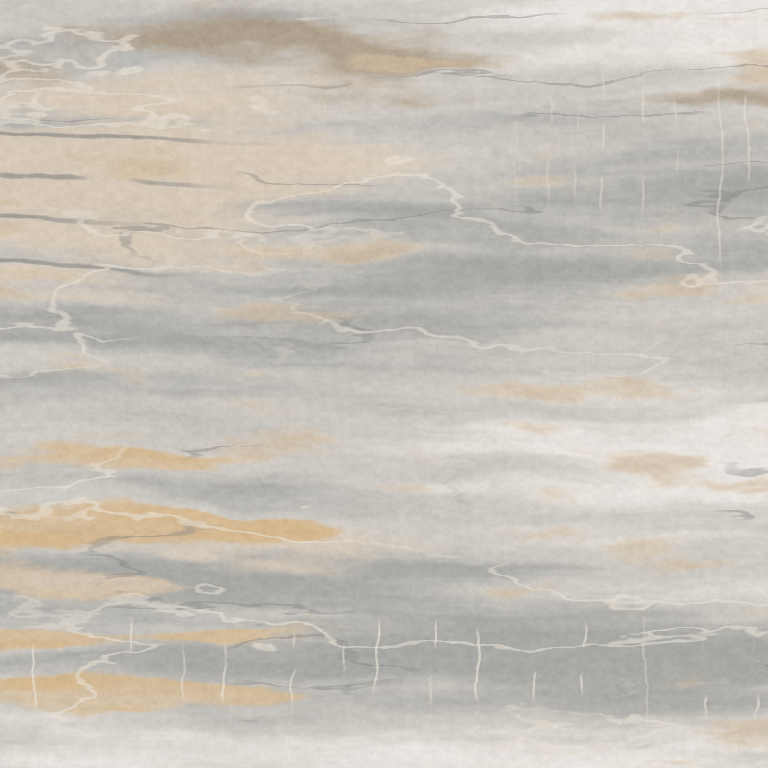
A three.js fragment shader for this texture:

```glsl
// Weathered layered marble: grey strata, beige sheets, ochre tongues and fine pale cracks.
varying vec2 vUv;

const vec3 SLATE = vec3(0.66, 0.66, 0.645);
const vec3 SILVER = vec3(0.80, 0.785, 0.76);
const vec3 CHALK = vec3(0.91, 0.895, 0.875);
const vec3 BEIGE = vec3(0.85, 0.79, 0.715);
const vec3 OCHRE = vec3(0.83, 0.71, 0.54);
const vec3 UMBER = vec3(0.62, 0.54, 0.44);
const vec3 VEIN = vec3(0.52, 0.52, 0.51);
const vec3 CRACK = vec3(0.90, 0.87, 0.82);

float hash(vec2 p) {
  return fract(sin(dot(p, vec2(127.1, 311.7))) * 43758.5453);
}

float noise(vec2 p) {
  vec2 i = floor(p);
  vec2 f = fract(p);
  f = f * f * (3.0 - 2.0 * f);
  float low = mix(hash(i), hash(i + vec2(1.0, 0.0)), f.x);
  float high = mix(hash(i + vec2(0.0, 1.0)), hash(i + vec2(1.0)), f.x);
  return mix(low, high, f.y);
}

float fbm(vec2 p) {
  float sum = 0.0;
  float gain = 0.5;
  for (int i = 0; i < 5; i++) {
    sum += gain * noise(p);
    p = p * 2.03 + vec2(17.3, 9.1);
    gain *= 0.5;
  }
  return sum / 0.97;
}

// Soft elliptical region
float blob(vec2 p, vec2 center, vec2 radius) {
  vec2 q = (p - center) / radius;
  return exp(-dot(q, q));
}

float line(float d, float width) {
  return 1.0 - smoothstep(width * 0.3, width, abs(d));
}

// Ragged wedge that starts at the left and thins out to its tip
float tongue(vec2 p, float y, float reach, float thickness, float ragged) {
  float taper = 1.0 - p.x / reach + 0.7 * ragged;
  float edge = thickness * sqrt(clamp(taper, 0.0, 1.0)) - abs(p.y - y);
  return smoothstep(-0.005, 0.007, edge + 0.045 * ragged) * smoothstep(0.0, 0.15, taper);
}

// Wobbly upright cracks, one per column, each with its own height
float cracks(vec2 p, float columns, float y, float height) {
  float x = p.x * columns + 0.3 * (fbm(p * vec2(8.0, 22.0)) - 0.5);
  float id = floor(x);
  float offset = 0.25 + 0.5 * hash(vec2(id, y));
  float center = y + 0.4 * height * (hash(vec2(id, y + 3.0)) - 0.5);
  float extent = height * (0.35 + 0.65 * hash(vec2(id, y + 7.0)));
  float fade = 1.0 - smoothstep(extent * 0.6, extent, abs(p.y - center));
  return line((fract(x) - offset) / columns, 0.0024) * fade * smoothstep(0.25, 0.6, noise(p * 28.0));
}

void main() {
  // Bend the layers gently
  vec2 p = vUv;
  p.y += 0.05 * (fbm(vUv * vec2(2.5, 5.0)) - 0.5);
  p.y += 0.018 * (fbm(vUv * vec2(9.0, 24.0) + 40.0) - 0.5);
  float broad = fbm(p * vec2(1.5, 8.0) + 3.0) - 0.5;
  float strata = fbm(p * vec2(3.0, 38.0) + 11.0) - 0.5;
  float patchy = fbm(p * vec2(6.0, 22.0) + 27.0) - 0.5;

  // Grey layers, from slate to chalk
  float tone = 0.47 + 0.9 * broad + 0.9 * strata + 0.35 * patchy;
  tone += 0.5 * blob(p, vec2(0.9, 0.40), vec2(0.45, 0.10));
  tone += 0.6 * blob(p, vec2(0.95, 0.98), vec2(0.4, 0.05));
  tone += 0.5 * blob(p, vec2(0.4, 0.0), vec2(0.9, 0.06));
  tone -= 0.45 * blob(p, vec2(0.8, 0.14), vec2(0.6, 0.05));
  tone -= 0.35 * blob(p, vec2(0.2, 0.26), vec2(0.4, 0.035));
  tone -= 0.3 * blob(p, vec2(0.25, 0.59), vec2(0.45, 0.07));
  tone -= 0.3 * blob(p, vec2(0.9, 0.73), vec2(0.4, 0.1));
  vec3 color = mix(SLATE, SILVER, smoothstep(-0.1, 0.5, tone));
  color = mix(color, CHALK, smoothstep(0.45, 1.0, tone));

  // Beige sheets and umber stains
  float sheet = blob(p, vec2(0.12, 0.77), vec2(0.38, 0.14)) + 0.6 * blob(p, vec2(0.45, 0.27), vec2(0.3, 0.06));
  color = mix(color, BEIGE, 0.85 * smoothstep(0.25, 0.7, sheet + strata + broad));
  float stain = blob(p, vec2(0.3, 0.94), vec2(0.4, 0.06)) + 0.8 * blob(p, vec2(0.85, 0.868), vec2(0.4, 0.014));
  color = mix(color, UMBER, 0.65 * smoothstep(0.3, 1.0, stain + 1.8 * patchy + 0.8 * strata));
  float rust = smoothstep(0.12, 0.3, patchy + 0.5 * strata);
  color = mix(color, mix(BEIGE, OCHRE, 0.4), 0.5 * rust);

  // Ochre tongues in the lower left
  for (int i = 0; i < 5; i++) {
    float id = float(i);
    float y = 0.09 + 0.073 * id;
    float reach = 0.28 + 0.3 * hash(vec2(id, 5.0));
    float body = tongue(p, y, reach, 0.015 + 0.009 * hash(vec2(id, 8.0)), patchy + 0.5 * strata);
    vec3 tint = mix(BEIGE, OCHRE, clamp(0.65 + 2.0 * strata, 0.0, 1.0));
    color = mix(color, tint, 0.85 * body);
  }

  // Dark seams under the beige sheets
  for (int i = 0; i < 4; i++) {
    float id = float(i);
    float seam = p.y - 0.83 + 0.06 * id + 0.03 * p.x;
    float fade = 1.0 - smoothstep(0.2, 0.42, p.x + 0.2 * hash(vec2(id, 2.0)));
    float broken = smoothstep(0.3, 0.55, noise(p * vec2(14.0, 30.0) + id));
    color = mix(color, VEIN, 0.6 * fade * broken * line(seam, 0.0045));
  }

  // Scattered hairlines along the layers
  float hair = line(fbm(p * vec2(2.5, 16.0) + 61.0) - 0.5, 0.018) * smoothstep(0.5, 0.7, noise(p * vec2(5.0, 14.0)));
  color = mix(color, VEIN, 0.4 * hair);
  float thread = line(fbm(p * vec2(4.0, 15.0) + 83.0) - 0.5, 0.022) * smoothstep(0.45, 0.7, noise(p * vec2(4.0, 9.0) + 5.0));
  color = mix(color, CRACK, 0.6 * thread);

  // Pale upright cracks below and at the upper right
  float upright = cracks(vUv, 15.0, 0.13, 0.09);
  upright += 0.7 * cracks(vUv, 22.0, 0.80, 0.16) * smoothstep(0.55, 0.85, vUv.x);
  color = mix(color, CRACK, 0.7 * min(upright, 1.0));

  // Stone grain
  float grain = noise(vUv * 260.0) + noise(vUv * vec2(90.0, 150.0)) - 1.0;
  gl_FragColor = vec4(color + 0.03 * grain, 1.0);
}
```
